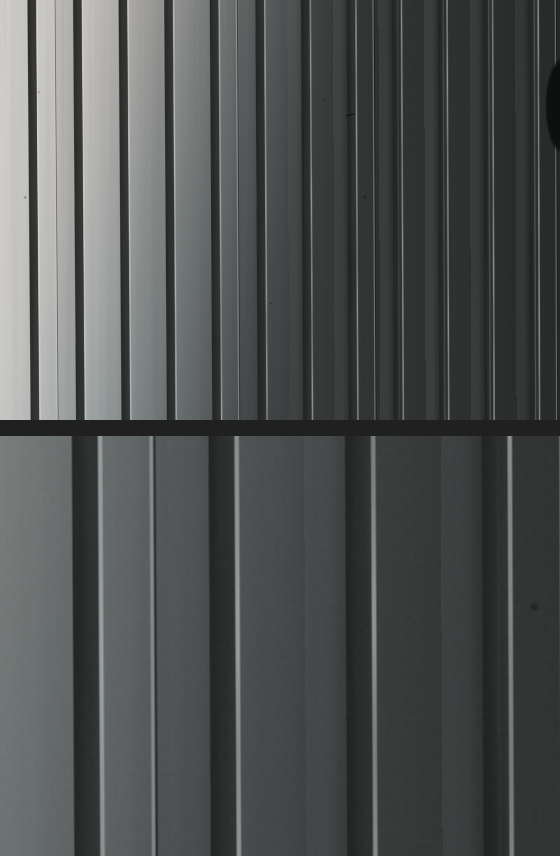
Top: the whole. Bottom: its middle third, enlarged.
A Shadertoy shader for this texture:

```glsl
// Ribbed sheet-metal wall: upright dark grooves with lit edges, side light, a few panel seams.

// Layout, in canvas widths
const float PITCH = 0.0811;         // groove to groove
const float FIRST_GROOVE = 0.0547;  // left edge of the first groove at the bottom
const float GROOVE_WIDTH = 0.0160;
const float LIP_WIDTH = 0.0027;     // lit edge right of each groove
const float SEAM_OFFSET = 0.0482;   // seam position, from the groove's left edge
const float SEAM_WIDTH = 0.0021;
const float SLANT = 0.0059;         // lean of the grooves from bottom to top

// Light and surface
const float LIT = 0.78;
const float SHADED = 0.25;
const float LIGHT_REACH = 0.62;
const float LIGHT_LEAN = 0.11;
const float STREAKS = 0.035;
const float GRAIN = 0.010;
const vec3 COOL = vec3(0.965, 1.01, 1.01);
const vec3 WARM = vec3(1.01, 1.0, 0.985);

// Marks
const vec2 KNOB_CENTER = vec2(1.003, 0.561);
const vec2 KNOB_RADII = vec2(0.028, 0.081);
const vec3 KNOB_COLOR = vec3(0.055, 0.06, 0.06);
const vec2 SCRATCH = vec2(0.625, 0.545);
const float SPECK_CELL = 0.09;
const float SPECK_CHANCE = 0.10;

float hash(vec2 p) {
    p = fract(p * vec2(0.1031, 0.1130));
    p += dot(p, p.yx + 33.33);
    return fract((p.x + p.y) * p.x * 97.0);
}

vec2 gradientAt(vec2 cell) {
    float angle = 6.2832 * hash(cell + 17.0);
    return vec2(cos(angle), sin(angle));
}

float gradientNoise(vec2 p) {
    vec2 i = floor(p), f = fract(p);
    vec2 w = f * f * f * (f * (f * 6.0 - 15.0) + 10.0);
    vec2 e = vec2(0.0, 1.0);
    float low = mix(dot(gradientAt(i), f), dot(gradientAt(i + e.yx), f - e.yx), w.x);
    float high = mix(dot(gradientAt(i + e), f - e), dot(gradientAt(i + 1.0), f - 1.0), w.x);
    return mix(low, high, w.y);
}

// Smooth-edged band between two positions
float band(float x, float from, float to, float blur) {
    return smoothstep(from - blur, from + blur, x) - smoothstep(to - blur, to + blur, x);
}

// Light falls off from left to right, reaching further near the top
float sideLight(vec2 uv) {
    float x = uv.x - LIGHT_LEAN * (uv.y - 0.5);
    float light = mix(LIT, SHADED, smoothstep(-0.02, LIGHT_REACH, x));
    return light - 0.035 * smoothstep(0.7, 1.0, uv.x);
}

float specks(vec2 p, float blur) {
    vec2 cell = floor(p / SPECK_CELL);
    vec2 jitter = 0.2 + 0.6 * vec2(hash(cell + 3.0), hash(cell + 41.0));
    float radius = mix(0.0012, 0.0032, hash(cell + 71.0));
    float dist = length(p - (cell + jitter) * SPECK_CELL);
    return step(hash(cell + 9.0), SPECK_CHANCE) * (1.0 - smoothstep(radius * 0.3, radius + blur, dist));
}

void mainImage(out vec4 fragColor, in vec2 fragCoord) {
    vec2 uv = fragCoord / iResolution.xy;
    vec2 p = fragCoord / iResolution.x;
    float blur = max(0.75 / iResolution.x, 0.0008);

    // Rib coordinates: cells start just left of a groove, so d runs below zero there
    float s = (p.x + SLANT * uv.y * (1.0 - 0.6 * uv.x) - FIRST_GROOVE) / PITCH;
    float d = (fract(s + 0.3) - 0.3) * PITCH;
    float rib = floor(s);
    float across = fract(s);
    float rightSide = smoothstep(0.35, 0.75, uv.x);

    // Rib faces with drawn-metal streaks
    float light = sideLight(uv);
    float streak = gradientNoise(vec2(p.x * 95.0, p.y * 1.2))
                 + 0.5 * gradientNoise(vec2(p.x * 260.0, p.y * 2.5));
    float shade = light * (1.0 + STREAKS * streak + 0.04 * (hash(vec2(rib + 20.0, 5.0)) - 0.5));
    shade *= 1.03 - 0.06 * across;
    shade *= 1.0 - 0.22 * rightSide * smoothstep(-0.012, 0.0, d);
    shade *= 1.0 - 0.25 * specks(p, blur);

    // Seams alternate every four and three ribs
    float order = mod(rib, 7.0);
    float hasSeam = step(order, 0.5) + step(abs(order - 4.0), 0.5);
    float ribX = across * PITCH;
    shade *= 1.0 - 0.05 * hasSeam * smoothstep(SEAM_OFFSET - blur, SEAM_OFFSET + blur, ribX);
    shade *= 1.0 - 0.45 * hasSeam * band(ribX, SEAM_OFFSET, SEAM_OFFSET + 0.0016, blur);
    float seamGlow = hasSeam * band(ribX, SEAM_OFFSET - SEAM_WIDTH, SEAM_OFFSET, blur);
    shade = mix(shade, 0.40 + 0.52 * light, 0.75 * seamGlow);

    // Grooves: darkest on the left wall, with a second faint ridge on the shaded side
    float depth = clamp(d / GROOVE_WIDTH, 0.0, 1.0);
    float grooveShade = mix(0.135, 0.20, depth) + 0.06 * (light - SHADED);
    grooveShade += 0.14 * smoothstep(0.55, 0.9, uv.x) * band(d, 0.0085, 0.0108, blur);
    grooveShade += 0.02 * gradientNoise(vec2(p.x * 180.0, p.y * 6.0));
    shade = mix(shade, grooveShade, band(d, 0.0, GROOVE_WIDTH, blur));

    // Lit lip, uneven along its length
    float wear = 0.82 + 0.35 * gradientNoise(vec2(rib * 7.3 + 0.4, p.y * 9.0));
    float lip = band(d, GROOVE_WIDTH - 0.0006, GROOVE_WIDTH + LIP_WIDTH - 0.0006, blur);
    shade = mix(shade, 0.46 + 0.50 * light, clamp(lip * wear, 0.0, 1.0));

    // Short scratch across one groove, then fine grain
    vec2 scratch = abs(p - SCRATCH - vec2(0.0, 0.15 * (p.x - SCRATCH.x))) - vec2(0.007, 0.0011);
    shade *= 1.0 - 0.6 * (1.0 - smoothstep(-blur, blur, max(scratch.x, scratch.y)));
    shade += GRAIN * gradientNoise(p * 300.0);

    vec3 color = shade * mix(COOL, WARM, smoothstep(0.4, 0.8, light + 0.2 * (uv.y - 0.5)));

    // Dark round knob cut by the right edge
    float knob = (length((p - KNOB_CENTER) / KNOB_RADII) - 1.0) * KNOB_RADII.x;
    color = mix(KNOB_COLOR, color, smoothstep(-2.0 * blur, 2.0 * blur, knob));
    fragColor = vec4(clamp(color, 0.0, 1.0), 1.0);
}
```
